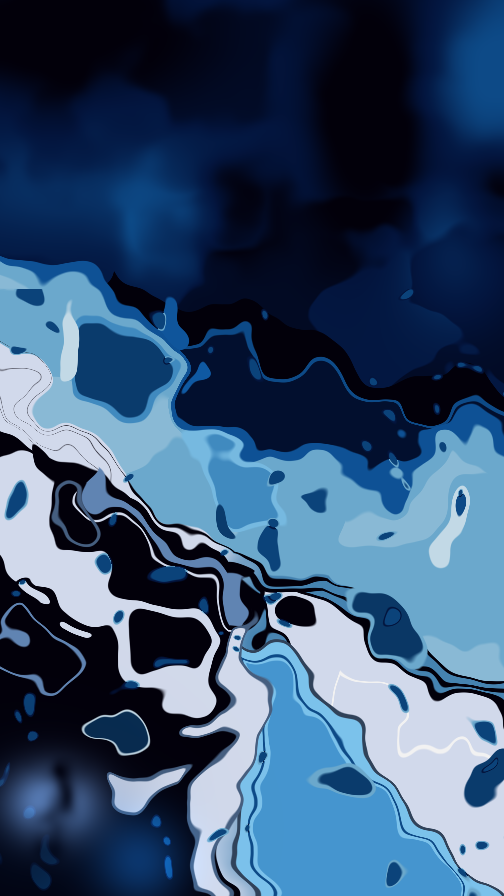
This background is drawn by a WebGL 2 fragment shader. Its source:

```glsl
#version 300 es
precision highp float;
uniform vec2 u_resolution;
out vec4 outColor;

const float HEIGHT = 7.68;
const float WARP_BROAD = .46;
const float WARP_FINE = .13;
const float BUBBLES = .17;
const vec3 INK = vec3(.008, 0, .04);
const vec3 NAVY = vec3(.01, .08, .24);
const vec3 DEEP = vec3(.05, .29, .53);
const vec3 AZURE = vec3(.25, .54, .75);
const vec3 SKY = vec3(.42, .66, .8);
const vec3 PALE = vec3(.76, .85, .9);
const vec3 LILAC = vec3(.82, .85, .92);
const vec3 STEEL = vec3(.27, .37, .5);

vec2 p, q;  // plain and warped position
vec3 col;
float aa;

float hash(vec2 v) { return fract(sin(dot(v, vec2(127.1, 311.7))) * 43758.5453); }

float noise(vec2 v) {
  vec2 i = floor(v), f = fract(v);
  f = f * f * f * (f * (f * 6. - 15.) + 10.);
  return mix(mix(hash(i), hash(i + vec2(1, 0)), f.x),
             mix(hash(i + vec2(0, 1)), hash(i + 1.), f.x), f.y);
}

vec2 noise2(vec2 v) { return vec2(noise(v), noise(v + 17.3)) - .5; }

float glow(vec2 v, float x, float y, float rx, float ry) {
  vec2 d = (v - vec2(x, y)) / vec2(rx, ry);
  return exp(-dot(d, d));
}

float oval(float x, float y, float rx, float ry, float angle) {
  float c = cos(angle), s = sin(angle);
  vec2 d = mat2(c, -s, s, c) * (q - vec2(x, y));
  return (length(d / vec2(rx, ry)) - 1.) * min(rx, ry);
}

float stroke(float ax, float ay, float bx, float by, float width) {
  vec2 d = q - vec2(ax, ay), ab = vec2(bx - ax, by - ay);
  return length(d - ab * clamp(dot(d, ab) / dot(ab, ab), 0., 1.)) - width;
}

float smin(float a, float b) {
  float h = max(.16 - abs(a - b), 0.);
  return min(a, b) - h * h * 1.56;
}

void paint(vec3 ink, float d) { col = mix(col, ink, 1. - smoothstep(-aa, aa, d)); }

void rimmed(vec3 ink, vec3 rim, float d, float width) {
  paint(rim, d - width);
  paint(ink, d);
}

// Out-of-focus blue light, sharper toward the middle
vec3 backdrop() {
  float soft = mix(.03, .4, smoothstep(5., 6.8, p.y));
  float light = .25 + .25 * smoothstep(.5 - soft, .5 + soft, noise(q * 1.9 + 4.));
  light += .85 * glow(p, 4.3, 7.1, .6, .9) + .3 * glow(p, .6, 6.1, 1.3, .5);
  light += .5 * glow(q, 1.45, 5.75, .4, .4) + .4 * glow(p, 3.9, 5.5, .5, .6);
  light -= .6 * glow(p, .4, 7.4, 1., .5) + .7 * glow(p, 3.15, 6.6, .45, .9);
  light -= .5 * glow(q, 2.1, 5.85, .4, .4) + .5 * glow(p, 4.25, 6., .35, .4);
  return mix(mix(INK, NAVY, smoothstep(0., .5, light)), DEEP, smoothstep(.4, 1.15, light));
}

void main() {
  p = gl_FragCoord.xy / u_resolution.y * HEIGHT;
  aa = .8 * HEIGHT / u_resolution.y;
  q = p + WARP_BROAD * noise2(p * 2.4) + WARP_FINE * noise2(p * 5.);
  float vary = noise(q * 3. + 8.);
  col = backdrop();

  // Dark shelf and navy basin
  paint(INK, max(q.y - 5.63 + .33 * q.x, .9 - q.x));
  rimmed(NAVY * .75, DEEP, max(q.y - 5.25 + .28 * q.x, 1.2 - q.x) + .12 * vary, .05);
  paint(DEEP * 1.15, oval(1.5, 4.95, .15, .27, -.5));

  // Light blue sheet
  float crest = 5.5 - .4 * q.x - .75 * smoothstep(1.35, 1.7, q.x) + .9 * smoothstep(3.1, 3.8, q.x);
  float sheet = (q.y - crest) * .75;
  rimmed(SKY, DEEP * 1.1, sheet + .16 * vary, .09);
  paint(mix(SKY, PALE, .35), max(sheet + .2, (.52 - noise(q * 1.5)) * .5));
  paint(DEEP * 1.2, oval(1.72, 4.37, .08, .12, -.3));
  rimmed(DEEP * .8, AZURE, oval(1.05, 4.5, .38, .26, -.6), .05);
  paint(PALE, oval(.6, 4.65, .15, .3, -.4));
  rimmed(AZURE, SKY * 1.1, oval(2.1, 3.45, .52, .2, -.7), .04);
  paint(DEEP * .8, oval(1.92, 3.25, .09, .2, .5));
  rimmed(DEEP, PALE, oval(3.95, 3.25, .12, .15, 0.), .08);

  // White shore, marbled lines and black pool
  float under = (q.y - 4.6 + .9 * min(q.x, 2.) + .75 * max(q.x - 2.9, 0.)) * .75;
  paint(mix(LILAC, mix(DEEP, SKY, .6), smoothstep(1.7, 2.4, q.x)), under);
  paint(INK, max(under + mix(.45, .1, smoothstep(0., 1.2, q.x)), q.x - 1.9 - .1 * q.y));
  for (float i = 0.; i < 4.; i++) {
    float bend = .03 + .1 * i + .12 * (noise(q * 2. + i) - .5);
    paint(INK, abs(under + bend) - .045 * vary * smoothstep(.5, 1.5, q.x));
  }
  float span = max(.7 - q.x, q.x - 2.15);
  paint(STEEL * 1.4, max(abs(under + .25) - .045, span));
  paint(LILAC, max(abs(under + .36) - .012, span));

  // White flow on the left
  float flow = smin(oval(.08, 3.35, .38, .48, 0.), stroke(0., 2.95, .7, 2.8, .15));
  flow = smin(flow, stroke(.7, 2.8, 1.05, 2.25, .13));
  paint(LILAC, smin(flow, oval(1.43, 2.08, .47, .34, 0.)));
  paint(INK, oval(1.43, 2.1, .31, .21, 0.));
  paint(INK, oval(.38, 3.68, .1, .26, .4));
  paint(STEEL, abs(oval(.68, 3.3, .19, .23, .2)) - .015);
  rimmed(LILAC, INK, stroke(.2, 2.75, .58, 2.4, .06), .05);
  rimmed(INK, STEEL * 1.4, stroke(.2, 2.25, .5, 1.95, .1), .03);
  rimmed(DEEP * .6, PALE, oval(.98, 1.47, .19, .15, -.5), .016);

  // Lilac band and lower blue sheet
  float band = max((q.y - 2.55 + .75 * max(q.x - 2.7, 0.)) * .8, 2.4 - q.x);
  rimmed(LILAC, INK, band, .04);
  paint(vec3(.95), abs(band + .3 + .2 * vary) - .014);
  rimmed(DEEP * .75, SKY, oval(3.45, 2.28, .45, .17, -.7), .03);
  paint(INK, oval(2.68, 2.3, .15, .19, .5));
  float t = q.x - 2.3;
  float lower = max((q.y - 1.95 + .7 * t + .25 * t * t) * .75, 2.08 - q.x);
  rimmed(SKY * 1.15, STEEL * .7, lower, .04);
  paint(AZURE * 1.08, lower + .12 + .15 * vary);
  paint(DEEP, abs(lower + .1 + .08 * vary) - .014);
  rimmed(DEEP * .8, SKY, oval(2.9, .98, .2, .15, .3), .03);
  paint(DEEP * .8, oval(4.1, 1., .27, .17, .4));

  // Branching white veins
  float vein = smin(stroke(2.15, 2.3, 2.08, 1.6, .08), stroke(2.08, 1.6, 1.95, .8, .1));
  vein = smin(vein, stroke(1.95, .8, 1.75, 0., .07));
  vein = smin(vein, stroke(2.05, 1.65, 1.6, 1.6, .05));
  vein = smin(vein, stroke(1.65, 1.1, 1.15, 1., .06));
  rimmed(LILAC, STEEL, vein, .03);

  // Scattered bubbles at two sizes
  for (float k = 0.; k < 2.; k++) {
    float density = 1.9 + 1.5 * k;
    vec2 cell = floor(q * density) + 31. * k;
    vec2 offset = fract(q * density) - .5 - .4 * (vec2(hash(cell + 1.), hash(cell + 2.)) - .5);
    float bubble = (length(offset) - .09 - .1 * hash(cell + 5.)) / density;
    float present = step(hash(cell), BUBBLES) * step(p.y, 5.2);
    rimmed(DEEP * .9, mix(NAVY, SKY, step(.3, col.g)), mix(1., bubble, present), .015);
  }

  // Blurred glow in the lower left corner
  col = mix(col, NAVY * .5, .75 * glow(p, .2, .5, .8, .7));
  float halo = glow(p, .45, .8, .38, .3) - .8 * glow(q, .5, .75, .2, .15);
  col += STEEL * 1.5 * max(halo, 0.) + DEEP * .7 * glow(p, 1.2, .3, .4, .4);
  outColor = vec4(clamp(col, 0., 1.), 1);
}
```
